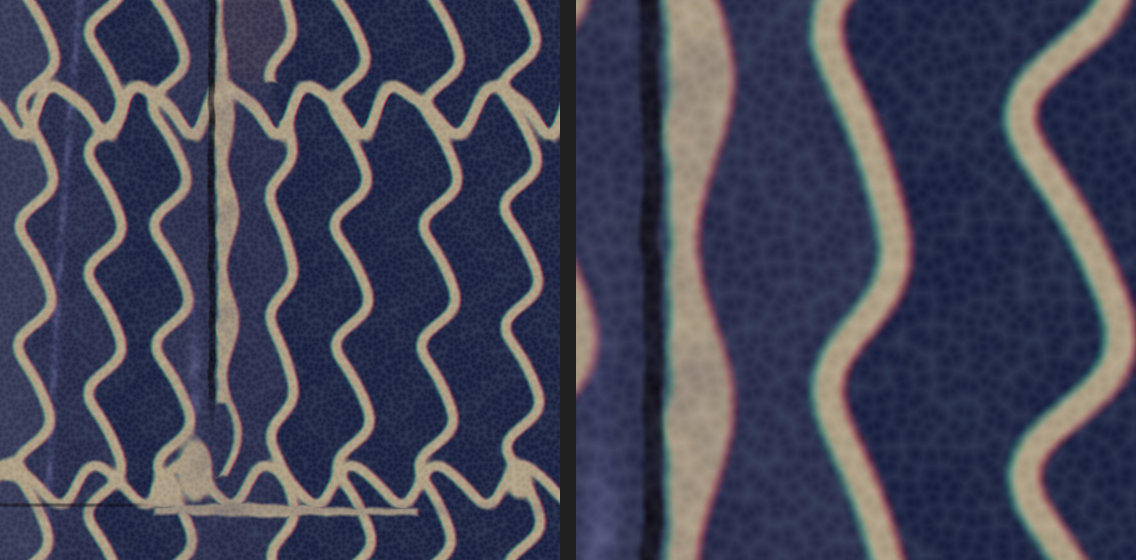
Left: the whole. Right: its middle third, enlarged.
Reproduce this pattern procedurally as a three.js fragment shader.

```glsl
// Navy glazed tile with eight cream wavy strands, two scalloped bands and a cracked seam.
varying vec2 vUv;

const float TAU = 6.2831853;
const vec3 NAVY = vec3(0.125, 0.145, 0.275);
const vec3 SLATE = vec3(0.145, 0.185, 0.295);
const vec3 FADED = vec3(0.255, 0.265, 0.375);
const vec3 CREAM = vec3(0.69, 0.63, 0.535);
const vec3 DUST = vec3(0.53, 0.49, 0.47);
const vec3 CRACK = vec3(0.07, 0.06, 0.09);

float bump(float x, float centre, float width) {
  float t = (x - centre) / width;
  return exp(-t * t);
}

vec2 hash2(vec2 p) {
  return fract(sin(vec2(dot(p, vec2(127.1, 311.7)), dot(p, vec2(269.5, 183.3)))) * 43758.5);
}

// Distance to the nearest scattered cell point
float cellular(vec2 p) {
  vec2 cell = floor(p);
  float nearest = 2.0;
  for (int j = -1; j <= 1; j++)
    for (int i = -1; i <= 1; i++) {
      vec2 q = cell + vec2(float(i), float(j));
      nearest = min(nearest, length(q + hash2(q) - p));
    }
  return nearest;
}

// Layered sines, about -1 to 1
float ripple(vec2 p) {
  return 0.5 * sin(p.x + 1.7 * sin(p.y * 0.8)) + 0.3 * sin(p.y * 2.3 + p.x * 1.4)
       + 0.2 * sin(p.x * 4.1 - p.y * 3.7);
}

float skewedWave(float turns, float skew) {
  float a = TAU * turns;
  return cos(a + skew * (1.0 - cos(a)));
}

float strandX(float i, float y) {
  float rest = (i + 0.5) / 8.0 - 0.066 * bump(i, 4.5, 1.66);
  float phase = 0.085 * bump(i, 1.0, 0.4) - 0.052 * bump(i, 4.0, 0.4) - 0.033 * step(6.5, i);
  float sway = 0.029 - 0.009 * bump(i, 4.0, 0.5);
  float lean = 0.018 * sin(i * 2.2 + 4.0) * (y - 0.5);
  return rest + lean + sway * skewedWave((y - 0.319 - phase) / 0.215, 0.39);
}

float upperBandY(float x) {
  float shift = 0.094 + 0.03 * smoothstep(0.72, 0.9, x);
  return 0.197 - 0.042 * skewedWave((x - shift) / 0.152, -0.5);
}

float lowerBandY(float x) {
  return 0.866 - 0.034 * skewedWave((x - 0.169) / 0.1525, -0.3);
}

float curveDistance(float offset, float rise, float stepSize) {
  float slope = rise / stepSize;
  return abs(offset) / sqrt(1.0 + slope * slope);
}

float blob(vec2 p, vec2 centre, vec2 radii) {
  return (length((p - centre) / radii) - 1.0) * min(radii.x, radii.y);
}

float smoothMin(float a, float b, float k) {
  float h = max(k - abs(a - b), 0.0) / k;
  return min(a, b) - h * h * k * 0.25;
}

// Worn cream ridge along the seam, with a thin loop below it
float seamDistance(vec2 p) {
  float bulge = 0.5 + 0.5 * cos(TAU * (p.y - 0.38) / 0.195);
  bulge *= smoothstep(0.2, 0.3, p.y);
  float left = 0.386 + 0.003 * ripple(p.yy * 40.0);
  float right = 0.405 + 0.021 * bulge - 0.008 * smoothstep(0.1, 0.04, p.y);
  float ridge = max(max(left - p.x, p.x - right), p.y - 0.72);
  float loopX = 0.398 + 0.026 * sin(TAU * 0.5 * (p.y - 0.70) / 0.15);
  float loopLine = max(abs(p.x - loopX) - 0.007, abs(p.y - 0.775) - 0.075);
  return min(ridge, loopLine);
}

// Signed distance to all cream line work
float creamDistance(vec2 p) {
  const float e = 0.002;
  float upper = upperBandY(p.x), lower = lowerBandY(p.x);
  float d = curveDistance(p.y - upper, upperBandY(p.x + e) - upper, e) - 0.0105;
  d = min(d, curveDistance(p.y - lower, lowerBandY(p.x + e) - lower, e) - 0.009);
  for (int n = 0; n < 8; n++) {
    if (n == 3) continue;
    float i = float(n), x = strandX(i, p.y);
    float strand = curveDistance(p.x - x, strandX(i, p.y + e) - x, e) - 0.0092;
    if (n == 4) strand = max(strand, 0.036 - abs(p.y - 0.182));
    d = smoothMin(d, strand, 0.012);
  }
  d = min(d, seamDistance(p));
  // Swollen joints and the straight mortar joint
  d = smoothMin(d, blob(p, vec2(0.397, 0.205), vec2(0.021, 0.065)), 0.012);
  d = smoothMin(d, blob(p, vec2(0.348, 0.84), vec2(0.03, 0.055)), 0.015);
  d = smoothMin(d, blob(p, vec2(0.295, 0.878), vec2(0.026, 0.03)), 0.015);
  d = smoothMin(d, blob(p, vec2(0.925, 0.86), vec2(0.02, 0.03)), 0.015);
  d = smoothMin(d, blob(p, vec2(0.015, 0.84), vec2(0.022, 0.018)), 0.015);
  float mortar = abs(p.y - 0.912 - 0.003 * ripple(p.xx * 30.0)) - 0.006 - 0.006 * bump(p.x, 0.45, 0.12);
  return min(d, max(mortar, abs(p.x - 0.51) - 0.235));
}

float cover(vec2 p) { return smoothstep(0.0045, -0.0045, creamDistance(p)); }

void main() {
  vec2 p = vec2(vUv.x, 1.0 - vUv.y);
  float grain = cellular(p * 110.0) - 0.5, wear = ripple(p * 45.0);

  // Glaze tint for each column between strands
  float column = 0.0;
  for (int n = 0; n < 8; n++)
    column += smoothstep(-0.006, 0.006, p.x - (n == 3 ? 0.385 : strandX(float(n), p.y)));
  float fade = 0.8 * bump(column, 0.0, 1.15) + 0.6 * bump(column, 3.4, 0.9) + 0.08 * wear;
  vec3 color = mix(NAVY, SLATE, 0.55 + 0.35 * wear + 0.6 * grain);
  color = mix(color, FADED, clamp(fade, 0.0, 1.0));
  color += vec3(0.07, 0.03, 0.01) * bump(column, 4.0, 0.4) * smoothstep(0.18, 0.12, p.y);

  // Pale scratches
  float scratch = bump(p.x, 0.143 - 0.09 * p.y + 0.03 * p.y * p.y, 0.007);
  scratch += bump(p.x, 0.347, 0.012) * bump(p.y, 0.68, 0.14);
  color += vec3(0.15, 0.14, 0.19) * scratch * (0.55 + 0.45 * ripple(p.yx * 70.0));

  // Cream lines with a slight colour fringe at their sides
  float solid = cover(p);
  vec3 coverage = vec3(cover(p - vec2(0.0022, 0.0)), solid, solid);
  float dusty = bump(p.x, 0.385, 0.055) * (0.4 + 0.4 * wear) + 0.45 * bump(p.y, 0.91, 0.012);
  color = mix(color, mix(CREAM, DUST, clamp(dusty, 0.0, 1.0)), coverage);

  // Dark cracks
  float seamGap = smoothstep(0.008, 0.003, abs(p.x - 0.378 - 0.002 * ripple(p.yy * 35.0)));
  seamGap *= smoothstep(0.78, 0.68, p.y) * (0.75 + 0.25 * wear);
  float jointGap = smoothstep(0.005, 0.001, abs(p.y - 0.902)) * smoothstep(0.27, 0.23, p.x);
  color = mix(color, CRACK, clamp(seamGap + 0.5 * jointGap, 0.0, 1.0));
  gl_FragColor = vec4(color + 0.07 * grain, 1.0);
}
```
